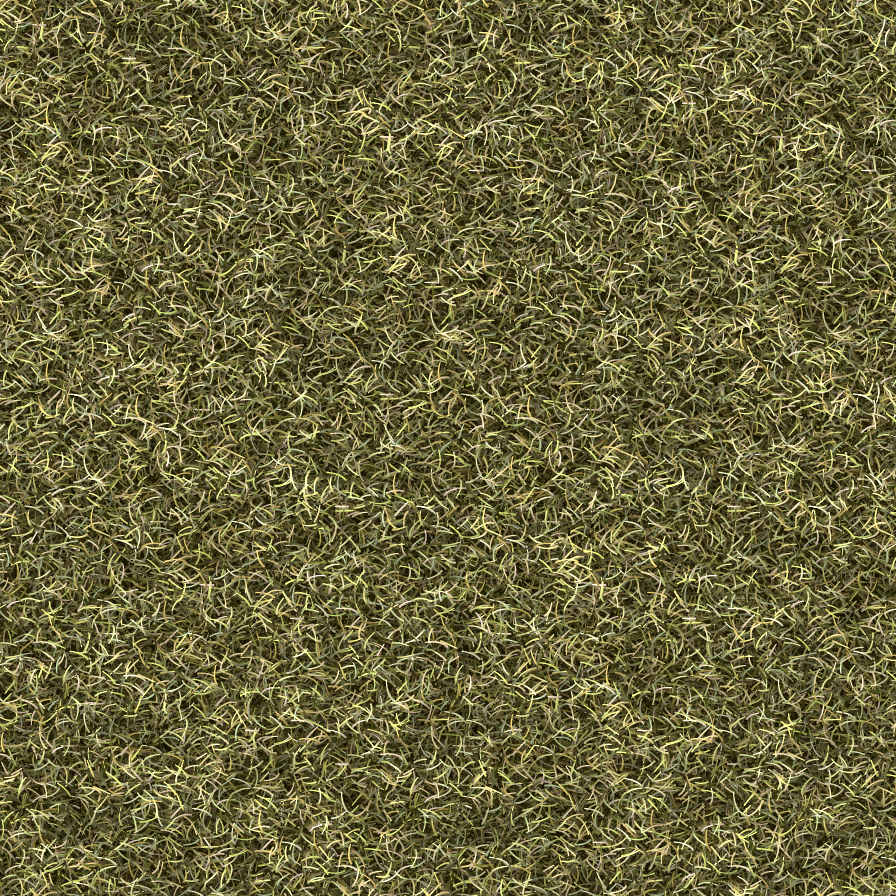
Give the GLSL for this texture, as a Shadertoy shader.

```glsl
const int LAYERS = 16;
const float CELLS = 80.0;            // blades across the canvas, per layer
const float MIN_LENGTH = 0.0125;
const float MAX_LENGTH = 0.0200;
const float HALF_WIDTH = 0.00112;
const float TIP_WIDTH = 0.5;         // tip width relative to the root
const float BEND = 0.75;
const float ANGLE_SPREAD = 5.6;      // radians around upright
const float LAYER_SURVIVAL = 0.83;   // share of a layer left visible by the next
const float TONE_JITTER = 0.5;
const float TONE_SPREAD = 1.35;
const float TONE_GAMMA = 1.9;
const float DARK_TONE = 0.10;
const float LIGHT_TONE = 1.05;
const float SOIL_TONE = 0.13;
const float CLUMP_SCALE = 48.0;
const float CLUMP_CONTRAST = 0.22;
const vec3 TONE_SLOPE = vec3(1.0, 1.0, 0.77);
const vec3 TONE_OFFSET = vec3(0.0, -0.018, -0.085);
const vec3 BROWN_TINT = vec3(0.14, -0.10, 0.04);
const vec3 PALE_TINT = vec3(-0.03, -0.03, 0.34);

float hash(vec2 p) {
    return fract(sin(dot(p, vec2(127.1, 311.7))) * 43758.5453);
}

vec4 hash4(vec2 p) {
    float s = sin(dot(p, vec2(127.1, 311.7)));
    return fract(s * vec4(43758.5453, 22578.146, 19642.349, 35791.73));
}

float valueNoise(vec2 p) {
    vec2 i = floor(p), f = fract(p);
    f = f * f * (3.0 - 2.0 * f);
    float low = mix(hash(i), hash(i + vec2(1, 0)), f.x);
    float high = mix(hash(i + vec2(0, 1)), hash(i + vec2(1, 1)), f.x);
    return mix(low, high, f.y);
}

// Straw and olive ramp: darker tones lose blue first
vec3 grassColor(float tone) {
    return max(tone * TONE_SLOPE + TONE_OFFSET, 0.0);
}

// Returns distance to a curved blade, and position from root (0) to tip (1)
vec2 bladeDistance(vec2 p, float angle, float len, float bend) {
    float c = cos(angle), s = sin(angle);
    p = vec2(c * p.x + s * p.y, c * p.y - s * p.x);
    float x = clamp(p.x, -0.5 * len, 0.5 * len);
    float along = x / len + 0.5;
    float slope = 2.0 * bend * along;
    float across = p.y - bend * len * (along * along - 0.33);
    float d = length(vec2(p.x - x, across / sqrt(1.0 + slope * slope)));
    return vec2(d, along);
}

void paintLayer(inout vec3 color, vec2 uv, float layer, float clump, float pixel) {
    vec2 salt = layer * vec2(17.13, 91.71);
    vec2 grid = uv * CELLS + hash4(salt + 3.7).xy;
    vec2 home = floor(grid);
    float height = pow(LAYER_SURVIVAL, float(LAYERS - 1) - layer);

    for (int y = -1; y <= 1; y++)
    for (int x = -1; x <= 1; x++) {
        vec2 cell = home + vec2(x, y);
        vec4 shape = hash4(cell + salt);
        vec2 offset = (grid - cell - shape.xy) / CELLS;
        float angle = 1.5708 + (shape.z - 0.5) * ANGLE_SPREAD;
        float len = mix(MIN_LENGTH, MAX_LENGTH, shape.w);
        float bend = (hash(cell + salt + 51.3) * 2.0 - 1.0) * BEND;
        vec2 blade = bladeDistance(offset, angle, len, bend);
        float width = HALF_WIDTH * mix(1.0, TIP_WIDTH, blade.y);
        float cover = clamp((width - blade.x) / pixel + 0.5, 0.0, 1.0);
        if (cover <= 0.0) continue;

        // Upper blades catch more light, roots stay in shade
        vec4 look = hash4(cell + salt + 83.9);
        float tone = mix(height, look.x, TONE_JITTER);
        tone = clamp((tone - 0.5) * TONE_SPREAD + 0.5, 0.0, 1.0);
        tone = mix(DARK_TONE, LIGHT_TONE, pow(tone, TONE_GAMMA));
        tone *= mix(0.76, 1.08, blade.y) * clump;
        vec3 tint = BROWN_TINT * (look.y - 0.5) + PALE_TINT * (look.z - 0.5);
        color = mix(color, grassColor(tone) + tint * tone, cover);
    }
}

void mainImage(out vec4 fragColor, in vec2 fragCoord) {
    vec2 uv = fragCoord / iResolution.y;
    float pixel = 1.0 / iResolution.y;
    float clump = 1.0 + CLUMP_CONTRAST * (2.0 * valueNoise(uv * CLUMP_SCALE) - 1.0);

    // Soil first, then blades from the lowest layer up
    vec3 color = grassColor(SOIL_TONE * clump);
    for (int i = 0; i < LAYERS; i++) {
        paintLayer(color, uv, float(i), clump, pixel);
    }
    fragColor = vec4(clamp(color, 0.0, 1.0), 1.0);
}
```
